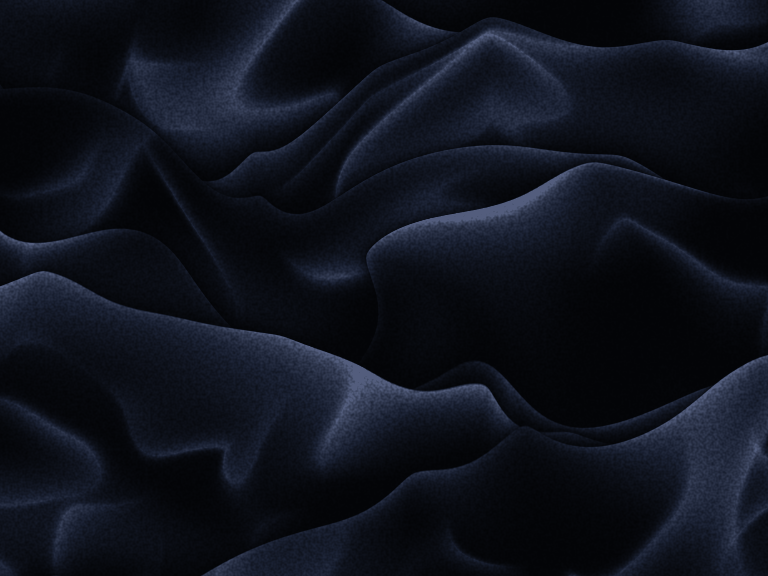
A WebGL 1 fragment shader for this texture:

```glsl
precision highp float;
// Dark navy velvet draped in soft overlapping folds with pale sheen along the crests.

uniform vec2 u_resolution;

const int FOLDS = 13;
const vec3 SHADOW = vec3(0.012, 0.016, 0.026);
const vec3 NAVY = vec3(0.098, 0.125, 0.195);
const vec3 SHEEN = vec3(0.295, 0.335, 0.450);

float hash(vec2 p) {
  vec3 q = fract(vec3(p.xyx) * 0.1031);
  q += dot(q, q.yzx + 33.33);
  return fract((q.x + q.y) * q.z);
}

mat2 rotation(float angle) {
  float c = cos(angle), s = sin(angle);
  return mat2(c, -s, s, c);
}

float cornerSlope(vec2 cell, vec2 offset) {
  float angle = 6.2832 * hash(cell);
  return dot(vec2(cos(angle), sin(angle)), offset);
}

// Gradient noise, roughly -1 to 1
float noise(vec2 p) {
  vec2 i = floor(p), f = fract(p);
  vec2 u = f * f * f * (f * (f * 6.0 - 15.0) + 10.0);
  vec2 e = vec2(1.0, 0.0);
  float low = mix(cornerSlope(i, f), cornerSlope(i + e.xy, f - e.xy), u.x);
  float high = mix(cornerSlope(i + e.yx, f - e.yx), cornerSlope(i + e.xx, f - e.xx), u.x);
  return 1.6 * mix(low, high, u.y);
}

// Twists the cloth around a point and bends it gently everywhere
vec2 drape(vec2 p, vec2 knot) {
  vec2 r = p - knot;
  p = knot + rotation(0.95 * exp(-dot(r, r) / 0.06)) * r;
  vec2 bend = vec2(noise(p * 2.3 + 4.7), noise(p * 2.3 + 31.2));
  return p + 0.055 * bend;
}

// Rolling line with pointed humps
float crestHeight(float x, float seed) {
  float hump = noise(vec2(x * 2.6, seed + 7.0));
  return 0.12 * noise(vec2(x * 1.7, seed)) - 0.11 * sqrt(hump * hump + 0.003);
}

// Distance below the crest line, positive inside the fold
float crestDistance(vec2 q, float seed) {
  float h = crestHeight(q.x, seed);
  float slope = (crestHeight(q.x + 0.01, seed) - h) / 0.01;
  return (h - q.y) / sqrt(1.0 + slope * slope);
}

// Light caught by the pile along the top edge of a fold
float rimLight(float along, float d, float seed) {
  float gate = smoothstep(-0.35, 0.5, noise(vec2(along * 2.4, seed + 13.0)));
  float width = mix(0.016, 0.085, smoothstep(-0.5, 0.6, noise(vec2(along * 2.8, seed + 21.0))));
  return gate * (0.78 * exp(-d / width) + 0.28 * exp(-d / 0.005)) + 0.14 * exp(-d / 0.01);
}

// Bright line where the pile turns, crisp on one side and soft on the other
float crease(vec2 q, float seed) {
  float ridge = noise(q + seed);
  float gate = smoothstep(-0.1, 0.6, noise(q * 0.8 + seed * 1.7));
  return gate * exp(-abs(ridge) * (ridge > 0.0 ? 5.5 : 20.0));
}

// Creases at two scales and a broad bloom inside a fold
float innerSheen(vec2 q, float d, float seed) {
  float broad = crease(vec2(q.x * 2.4 + d * 1.5, d * 3.2), seed);
  float narrow = crease(rotation(0.6) * vec2(q.x * 3.4, d * 5.5), seed + 41.3);
  float bloom = smoothstep(-0.15, 0.8, noise(q * vec2(2.2, 3.8) + seed * 2.3));
  return 0.7 * broad + 0.5 * narrow + 0.2 * bloom;
}

// Paints one fold over the tone behind it
float layFold(float behind, vec2 p, float depth, float seed) {
  vec2 pivot = vec2(1.33 * hash(vec2(seed, 2.0)), mix(1.28, 0.12, depth));
  float tilt = (hash(vec2(seed, 5.0)) - 0.5) * mix(2.2, 0.7, depth);
  vec2 q = rotation(tilt) * (p - pivot);
  float d = crestDistance(q, seed);
  float inside = max(d, 0.0);
  float contactShade = 1.0 - 0.85 * exp(min(d, 0.0) / 0.035);
  float tone = rimLight(q.x, inside, seed) + innerSheen(q, inside, seed);
  return mix(behind * contactShade, tone, smoothstep(-0.0015, 0.0015, d));
}

vec3 velvetColour(float tone) {
  vec3 dim = mix(SHADOW, NAVY, clamp(tone / 0.35, 0.0, 1.0));
  return mix(dim, SHEEN, clamp((tone - 0.35) / 0.65, 0.0, 1.15));
}

void main() {
  vec2 p = gl_FragCoord.xy / u_resolution.y;
  vec2 cloth = drape(p, vec2(0.62, 0.48));

  // Folds from back (top) to front (bottom)
  float tone = 0.06 + 0.1 * smoothstep(-0.2, 0.7, noise(cloth * 2.0));
  for (int i = 0; i < FOLDS; i++) {
    float depth = float(i) / float(FOLDS - 1);
    tone = layFold(tone, cloth, depth, float(i) * 9.71 + 3.37);
  }

  // Fine pile grain
  float grain = noise(p * 230.0) + 0.7 * noise(p * 120.0 + 9.0);
  tone = tone * (1.0 + 0.22 * grain) + 0.018 * grain;
  gl_FragColor = vec4(velvetColour(tone), 1.0);
}
```
